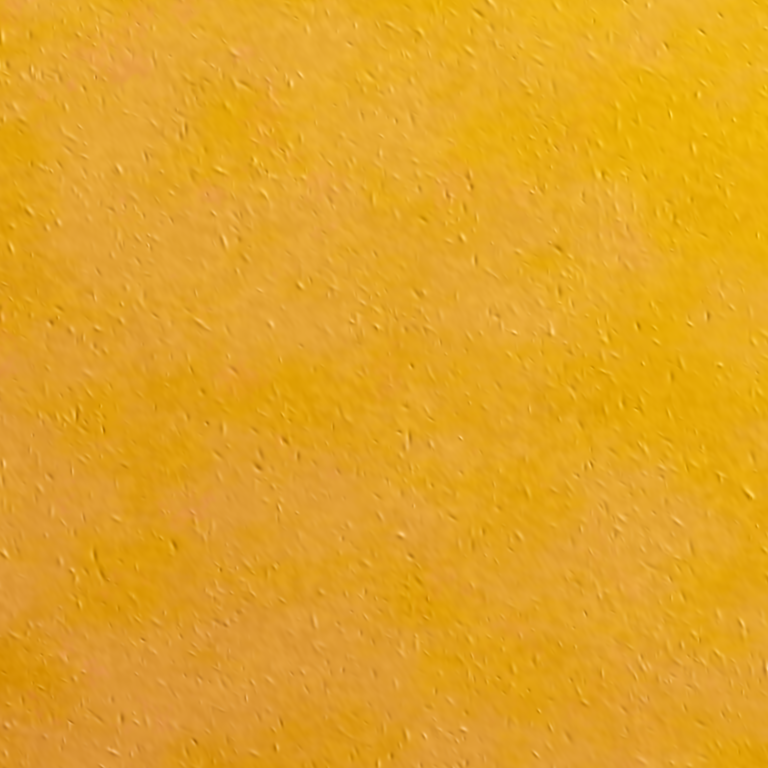
Give the GLSL for this texture, as a WebGL 1 fragment shader.

```glsl
precision highp float;
// Warm golden-yellow skin with ragged mottling, fine slanted grain and clustered embossed pits.
uniform vec2 u_resolution;

float hash(vec2 p) {
  vec3 q = fract(vec3(p.xyx) * 0.1031);
  q += dot(q, q.yzx + 33.33);
  return fract((q.x + q.y) * q.z);
}

float noise(vec2 p) {
  vec2 cell = floor(p), f = fract(p);
  f = f * f * (3.0 - 2.0 * f);
  return mix(mix(hash(cell), hash(cell + vec2(1.0, 0.0)), f.x),
             mix(hash(cell + vec2(0.0, 1.0)), hash(cell + vec2(1.0, 1.0)), f.x), f.y);
}

float fbm(vec2 p) {
  float sum = 0.0, amplitude = 0.42;
  for (int i = 0; i < 5; i++) {
    sum += amplitude * noise(p);
    p = mat2(1.6, 1.2, -1.2, 1.6) * p + 17.3;
    amplitude *= 0.64;
  }
  return sum;
}

// x runs across the slanted strokes, y along them
vec2 strokeSpace(vec2 p, float angle) {
  float c = cos(angle), s = sin(angle);
  return vec2(c * p.x + s * p.y, c * p.y - s * p.x);
}

// Clustered short strokes, each lit on one flank and shaded on the other
float pits(vec2 uv, float cells, float seed) {
  vec2 home = floor(uv * cells);
  float relief = 0.0;
  for (int j = -1; j <= 1; j++) {
    for (int i = -1; i <= 1; i++) {
      vec2 id = home + vec2(float(i), float(j));
      vec2 key = id + seed;
      vec2 center = (id + vec2(hash(key + 3.1), hash(key + 57.7))) / cells;
      float density = 0.1 + 0.7 * smoothstep(0.35, 0.8, noise(center * 17.0 + seed));
      float present = step(hash(key + 91.3), density);
      float size = mix(0.65, 1.35, hash(key + 23.9));
      vec2 q = strokeSpace(uv - center, 0.55 + 1.1 * (hash(key + 71.2) - 0.5));
      q /= size * vec2(0.0026, mix(0.0035, 0.0075, hash(key + 44.8)));
      q.x += 0.3 * q.y * q.y * (hash(key + 64.5) - 0.5);
      float strength = mix(0.15, 1.0, pow(hash(key + 11.4), 2.0));
      float side = hash(key + 39.6) < 0.65 ? 1.0 : -1.0;
      relief += present * strength * side * (q.x + 0.12) * exp(-dot(q, q)) * 2.0;
    }
  }
  return relief;
}

void main() {
  vec2 uv = gl_FragCoord.xy / u_resolution;

  // Broad light, brighter toward the upper right
  float mottle = fbm(uv * vec2(7.0, 10.0) + 4.0) - 0.52;
  float light = 0.42 * uv.x + 0.58 * uv.y + 0.28 * mottle;
  vec3 color = mix(vec3(0.845, 0.565, 0.13), vec3(0.935, 0.715, 0.13), clamp(light, 0.0, 1.0));

  // Pale and saturated blotches with ragged edges
  float blotch = fbm(uv * vec2(6.0, 8.5) + 31.0) - 0.52 + 0.16 * (0.5 - uv.x);
  float pale = smoothstep(-0.24, 0.22, blotch);
  color += mix(vec3(-0.004, -0.002, -0.105), vec3(0.004, 0.004, 0.075), pale);

  // Faint rosy patches on the left
  float rosy = smoothstep(0.6, 0.78, fbm(uv * 12.0 + 73.0)) * (1.0 - 0.8 * uv.x);
  color += rosy * vec3(0.015, -0.025, 0.07);

  // Slanted grain, stronger in rough areas
  float rough = mix(0.6, 1.5, noise(uv * 13.0 + 50.0));
  vec2 grainPoint = strokeSpace(uv, 0.55) + 0.006 * noise(uv * 35.0);
  float grain = noise(grainPoint * vec2(215.0, 95.0)) + noise(strokeSpace(uv, 0.9) * vec2(120.0, 60.0) + 9.0) - 1.0;
  color += rough * grain * vec3(0.026, 0.029, 0.034);

  // Pits in two sizes
  float relief = pits(uv, 42.0, 5.0) + 0.6 * pits(uv, 70.0, 140.0);
  color += max(relief, 0.0) * vec3(0.1, 0.16, 0.27) + min(relief, 0.0) * vec3(0.19, 0.18, 0.11);

  gl_FragColor = vec4(clamp(color, 0.0, 1.0), 1.0);
}
```
